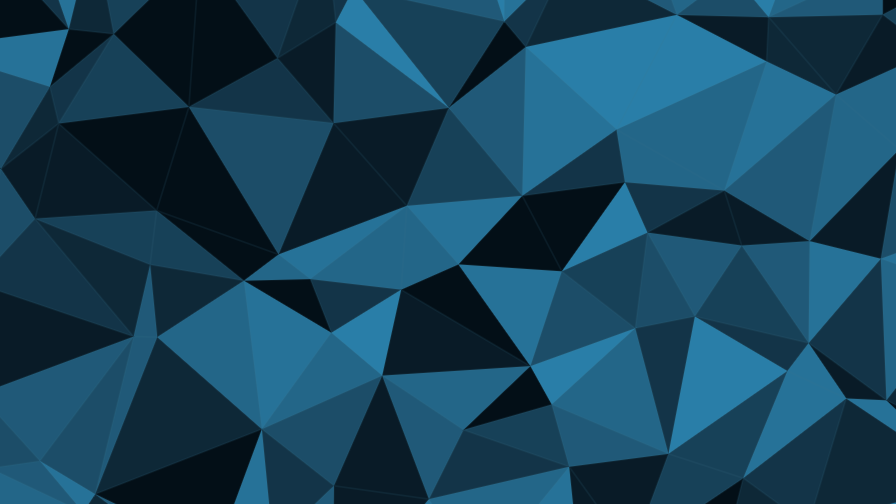
Reproduce this background procedurally as a WebGL 1 fragment shader.

```glsl
precision highp float;

uniform vec2 u_resolution;

vec2 hash2(vec2 p) {
  vec3 q = fract(p.xyx * vec3(0.1031, 0.1030, 0.0973));
  q += dot(q, q.yzx + 33.33);
  return fract((q.xx + q.yz) * q.zy);
}

float cross2(vec2 a, vec2 b) {
  return a.x * b.y - a.y * b.x;
}

// Grid corner moved off its place; below half a cell, quads never overlap.
vec2 meshVertex(vec2 corner) {
  return corner + 0.84 * (hash2(corner + 37.0) - 0.5);
}

// Distance to the left of the line from a to b.
float edgeDistance(vec2 p, vec2 a, vec2 b) {
  return cross2(normalize(b - a), p - a);
}

// Positive inside a counter-clockwise triangle.
float triangleDistance(vec2 p, vec2 a, vec2 b, vec2 c) {
  return min(edgeDistance(p, a, b), min(edgeDistance(p, b, c), edgeDistance(p, c, a)));
}

// Ten even steps from near black to bright blue.
vec3 facetColor(vec2 cell, float side) {
  float spread = dot(cell, vec2(0.7549, 0.5698)) + 0.37 * side;
  float t = fract(spread + 0.5 * hash2(cell + 91.0 + 53.0 * side).x);
  t = (floor(t * 10.0) + 0.5) / 10.0;
  return vec3(t * (0.235 - 0.068 * t), 0.035 + 0.485 * t, 0.06 + 0.63 * t);
}

void main() {
  // Turned grid, 5.5 cells to the canvas height
  float pixel = 5.5 / u_resolution.y;
  vec2 p = mat2(0.88, 0.475, -0.475, 0.88) * gl_FragCoord.xy * pixel + 20.0;
  vec2 home = floor(p);

  vec3 color = vec3(0.0);
  float weight = 0.0;
  float inset = -1.0;

  for (int y = -1; y <= 1; y++) {
    for (int x = -1; x <= 1; x++) {
      vec2 cell = home + vec2(float(x), float(y));
      vec2 a = meshVertex(cell);
      vec2 b = meshVertex(cell + vec2(1.0, 0.0));
      vec2 c = meshVertex(cell + vec2(1.0, 1.0));
      vec2 d = meshVertex(cell + vec2(0.0, 1.0));

      // Delaunay choice: sine of the summed angles at a and c
      float angleSum = cross2(b - a, d - a) * dot(b - c, d - c)
                     + dot(b - a, d - a) * cross2(d - c, b - c);
      bool splitAC = angleSum < 0.0;
      float first = splitAC ? triangleDistance(p, a, b, c) : triangleDistance(p, a, b, d);
      float second = splitAC ? triangleDistance(p, a, c, d) : triangleDistance(p, b, c, d);

      // Antialiased coverage of both facets
      vec2 cover = clamp(vec2(first, second) / pixel + 0.5, 0.0, 1.0);
      color += cover.x * facetColor(cell, 0.0) + cover.y * facetColor(cell, 1.0);
      weight += cover.x + cover.y;
      inset = max(inset, max(first, second));
    }
  }
  color /= max(weight, 0.001);

  // Faint pale seam along the edges
  float seam = clamp((0.009 - inset) / pixel + 0.5, 0.0, 1.0);
  color = mix(color, vec3(0.22, 0.45, 0.55), 0.13 * seam);
  gl_FragColor = vec4(color, 1.0);
}
```
